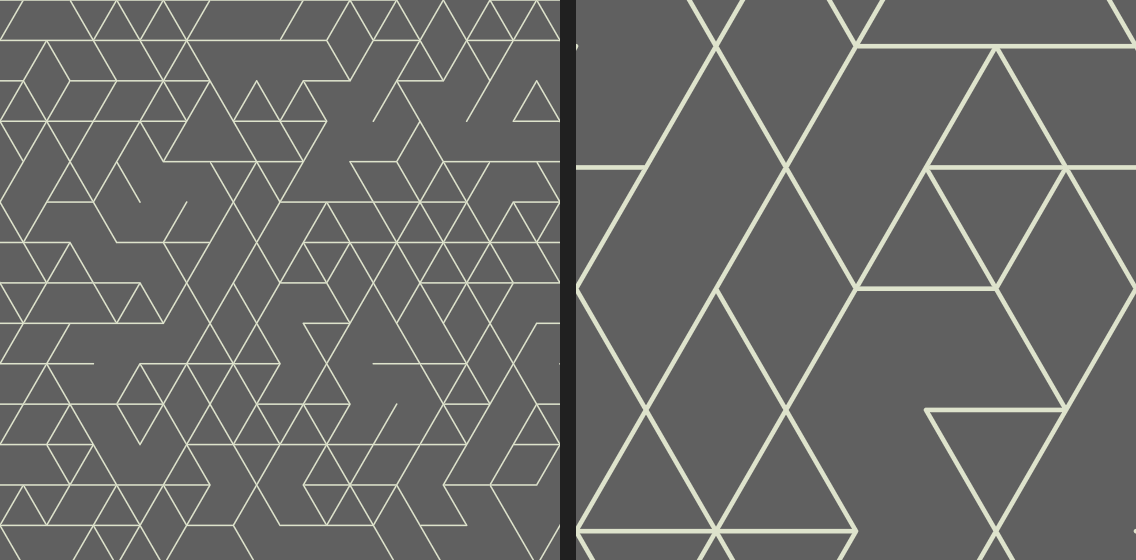
Left: the whole. Right: its middle third, enlarged.
Give the GLSL for this pattern, as a WebGL 1 fragment shader.

```glsl
precision highp float;

uniform vec2 u_resolution;

const float SIDES = 12.0;           // triangle sides across the canvas
const float ROW = 0.8660254;        // row height in triangle sides

float hash(vec3 p) {
  p = fract(p * vec3(0.1031, 0.1130, 0.0973) + 0.37);
  p += dot(p, p.yzx + 33.33);
  return fract((p.x + p.y) * p.z);
}

// Distance to the randomly kept edges of one lattice direction
float edgeDistance(vec2 p, float family) {
  float row = floor(p.y / ROW + 0.5);
  float along = p.x - 0.5 * row;
  float across = p.y - row * ROW;
  float node = floor(along + 0.5);
  float nearest = 1.0;

  // The two edges that meet at the closest node
  for (int i = 0; i < 2; i++) {
    float edge = node - float(i);
    float beyond = max(abs(along - edge - 0.5) - 0.5, 0.0);
    if (hash(vec3(edge, row, family * 17.0 + 5.0)) < 0.645) {
      nearest = min(nearest, length(vec2(beyond, across)));
    }
  }
  return nearest;
}

void main() {
  // Lattice origin sits on the top edge, half a side from the left
  vec2 p = (gl_FragCoord.xy / u_resolution.y - vec2(0.0, 1.0)) * SIDES;
  p.x -= 0.5;

  // Three edge directions, 60 degrees apart
  mat2 turn = mat2(0.5, ROW, -ROW, 0.5);
  float d = 1.0;
  for (int i = 0; i < 3; i++) {
    d = min(d, edgeDistance(p, float(i)));
    p = turn * p;
  }

  // Thin lines with one pixel of edge smoothing
  float pixel = SIDES / u_resolution.y;
  float line = clamp((0.0165 - d) / pixel + 0.5, 0.0, 1.0);

  vec3 slate = vec3(0.378);
  vec3 cream = vec3(0.87, 0.89, 0.80);
  gl_FragColor = vec4(mix(slate, cream, line), 1.0);
}
```
